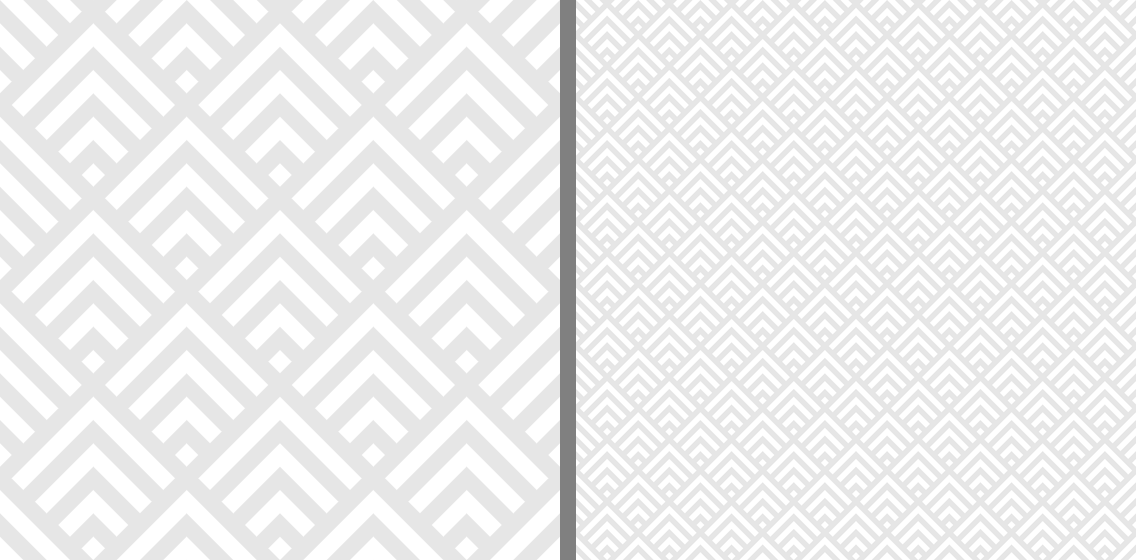
Left, the tile; right, the same tile 3 across and 3 down.
Give the GLSL for this pattern, as a Shadertoy shader.

```glsl
const float REPEATS = 3.0;          // diamonds across and down
const float STRIPES = 4.0;          // nested chevrons per diamond
const float GAP = 0.125;            // grey band between diamonds, in diamond sides
const vec2 APEX = vec2(0.5, 0.875); // top corner of a diamond, in repeats
const vec3 GROUND = vec3(0.902);
const vec3 STRIPE = vec3(1.0);

// Diagonal axes running down from the apex; each has period 1.
vec2 diamondCell(vec2 p) {
    vec2 q = p - APEX;
    vec2 diagonal = vec2(q.x - q.y, -q.x - q.y);
    // Wrap in the middle of the gap so that every edge can be smoothed.
    return fract(diagonal + 0.5 * GAP) - 0.5 * GAP;
}

// Signed distance to the chevrons, in diamond sides.
float chevrons(vec2 cell) {
    float depth = min(cell.x, cell.y) * STRIPES;
    float band = (abs(fract(depth + 0.25) - 0.5) - 0.25) / STRIPES;
    float ends = max(cell.x, cell.y) - (1.0 - GAP);
    return max(band, ends);
}

void mainImage(out vec4 fragColor, in vec2 fragCoord) {
    vec2 p = fragCoord / iResolution.xy * REPEATS;
    float d = chevrons(diamondCell(p));

    // One pixel measured along the diagonal axes.
    float pixel = REPEATS * sqrt(2.0) / min(iResolution.x, iResolution.y);
    float coverage = clamp(0.5 - d / pixel, 0.0, 1.0);
    fragColor = vec4(mix(GROUND, STRIPE, coverage), 1.0);
}
```
